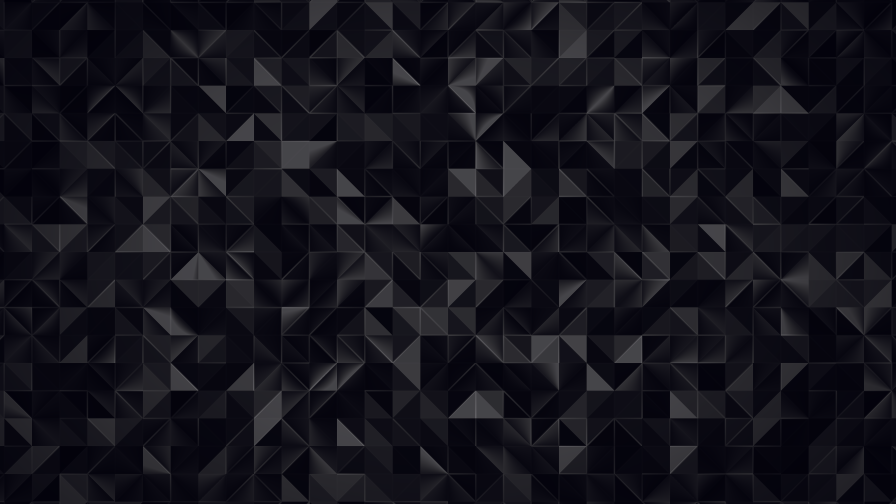
Give the GLSL for this background, as a WebGL 2 fragment shader.

```glsl
#version 300 es
precision highp float;
// Dark mosaic of right triangles with fan shading, fine lit seams and a vignette.

#define ROWS 18.17          // cells per canvas height
#define BASE_SHADE 0.014    // darkest facet
#define SHADE_SPREAD 0.073  // mean brightness above the base
#define MAX_SHADE 0.27      // brightest facet
#define FACET_JITTER 0.16   // tone difference inside merged facets
#define FAN_CHANCE 0.27     // share of vertices with fan shading
#define SEAM_WIDTH 0.05     // in cells
#define SEAM_CHANCE 0.32    // share of lit seams
#define SEAM_LIGHT 0.15
#define VIGNETTE 0.6
#define SAMPLES 3           // antialiasing grid per axis

uniform vec2 u_resolution;
out vec4 fragColor;

float hash(vec2 p, float seed) {
    vec3 q = fract(vec3(p.xyx) * 0.1031 + seed * 0.137);
    q += dot(q, q.yzx + 33.33);
    return fract((q.x + q.y) * q.z);
}

// Fan around an acute vertex: 0 along the diagonal, 1 along the leg.
float fan(vec2 local, vec2 vertex) {
    vec2 q = abs(local - vertex) + 1e-5;
    return abs(atan(q.y, q.x) / 0.785398 - 1.0);
}

// Multiplier that applies the fan where the vertex is a chosen pivot.
float fanShade(vec2 cell, vec2 local, vec2 vertex, float inverted) {
    if (hash(cell + vertex, 5.0) > FAN_CHANCE) return 1.0;
    float t = fan(local, vertex);
    return mix(0.3, 1.25, mix(t, 1.0 - t, inverted));
}

// Light on a seam, keyed by the doubled midpoint of the edge.
float seam(float dist, float along, vec2 edge) {
    float line = 1.0 - smoothstep(0.3, 0.7, dist / SEAM_WIDTH);
    float lit = step(hash(edge, 7.0), SEAM_CHANCE) * mix(0.35, 1.0, hash(edge, 8.0));
    float taper = mix(0.5, 1.0, hash(edge, 9.0) < 0.5 ? along : 1.0 - along);
    return line * (0.008 + SEAM_LIGHT * lit * taper);
}

float mosaic(vec2 p) {
    vec2 cell = floor(p), local = p - cell;

    // Split the cell along a random diagonal and find the right-angle corner.
    bool flipped = hash(cell, 1.0) < 0.5;
    float mirroredX = flipped ? 1.0 - local.x : local.x;
    float diagonal = mirroredX + local.y - 1.0;
    vec2 corner = vec2(step(0.0, diagonal));
    if (flipped) corner.x = 1.0 - corner.x;

    // Each triangle takes its tone from one edge, so neighbours can merge.
    vec2 middle = 2.0 * cell + 1.0;
    vec2 facet = 2.0 * cell + 0.5 + corner;
    float pick = hash(facet * 2.0, 2.0);
    vec2 edge = middle;
    if (pick < 0.42) edge.x = 2.0 * (cell.x + corner.x);
    else if (pick < 0.84) edge.y = 2.0 * (cell.y + corner.y);

    float tone = -log(max(hash(edge, 3.0), 0.001)) * SHADE_SPREAD;
    tone *= 1.0 + FACET_JITTER * (hash(facet * 2.0, 4.0) - 0.5);

    // Fan shading around the two acute vertices.
    float inverted = step(0.5, hash(facet * 2.0, 6.0));
    tone *= fanShade(cell, local, vec2(1.0 - corner.x, corner.y), inverted);
    tone *= fanShade(cell, local, vec2(corner.x, 1.0 - corner.y), inverted);
    float shade = min(BASE_SHADE + tone, MAX_SHADE);

    // Seams on the nearest grid lines and on the diagonal.
    vec2 nearest = floor(local + 0.5);
    vec2 gap = abs(local - nearest);
    float light = seam(gap.x, local.y, vec2(2.0 * (cell.x + nearest.x), middle.y));
    light = max(light, seam(gap.y, local.x, vec2(middle.x, 2.0 * (cell.y + nearest.y))));
    light = max(light, seam(abs(diagonal) * 0.7071, local.x, middle));
    return shade + light;
}

void main() {
    // Supersample the mosaic, with the grid centred on the canvas.
    float shade = 0.0;
    for (int j = 0; j < SAMPLES; j++) {
        for (int i = 0; i < SAMPLES; i++) {
            vec2 offset = (vec2(i, j) + 0.5) / float(SAMPLES) - 0.5;
            vec2 p = (gl_FragCoord.xy + offset - 0.5 * u_resolution) / u_resolution.y;
            shade += mosaic(p * ROWS + vec2(60.0, 40.0));
        }
    }
    shade /= float(SAMPLES * SAMPLES);

    // Darken towards the border and add a blue tint to the shadows.
    vec2 centred = 2.0 * gl_FragCoord.xy / u_resolution - 1.0;
    shade *= 1.0 - VIGNETTE * smoothstep(0.55, 1.35, length(centred * vec2(1.0, 0.8)));
    vec3 tint = vec3(0.002, -0.001, mix(0.036, 0.016, smoothstep(0.0, 0.2, shade)));
    fragColor = vec4(shade + tint, 1.0);
}
```
